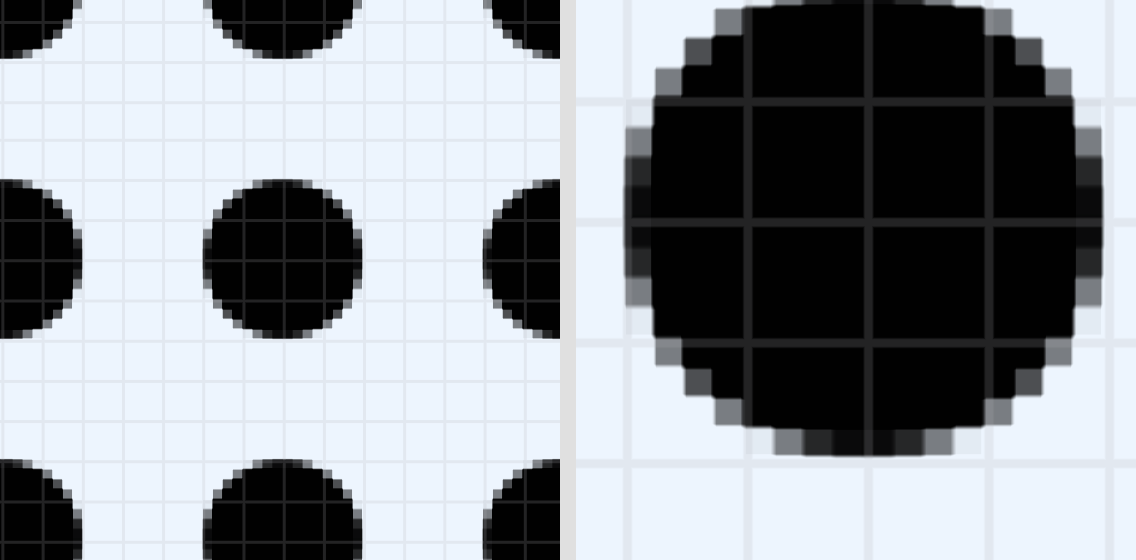
Left, the full canvas; right, a detail of the centre.
This pattern is drawn by a three.js fragment shader. Its source:

```glsl
varying vec2 vUv;

// Snaps to block centres, with a narrow soft ramp across each block edge
vec2 softBlocks(vec2 p) {
  vec2 edge = floor(p + 0.5);
  return edge + clamp((p - edge) / 0.2, -0.5, 0.5);
}

// Round dot of stepped blocks, one per 28 by 28 blocks
float dotMask(vec2 p) {
  vec2 local = mod(p - vec2(14.25, 16.1), 28.0) - 14.0;
  return 1.0 - smoothstep(7.4, 8.4, length(softBlocks(local)));
}

// Fourteen thin lines each way; the last gap is slightly narrower
float gridMask(vec2 p) {
  vec2 along = mod(p - vec2(0.29, 45.72) + 2.0, 56.0);
  vec2 offset = abs(mod(along, vec2(4.018, 4.02)) - 2.0);
  return 1.0 - smoothstep(0.1, 0.2, min(offset.x, offset.y));
}

void main() {
  vec2 p = vUv * 56.0;
  vec3 paper = vec3(0.93, 0.96, 0.995);
  vec3 ink = vec3(0.005);
  vec3 color = mix(paper, ink, dotMask(p));

  // Translucent grid over both paper and dots
  color = mix(color, vec3(0.7, 0.7, 0.72), 0.19 * gridMask(p));
  gl_FragColor = vec4(color, 1.0);
}
```
